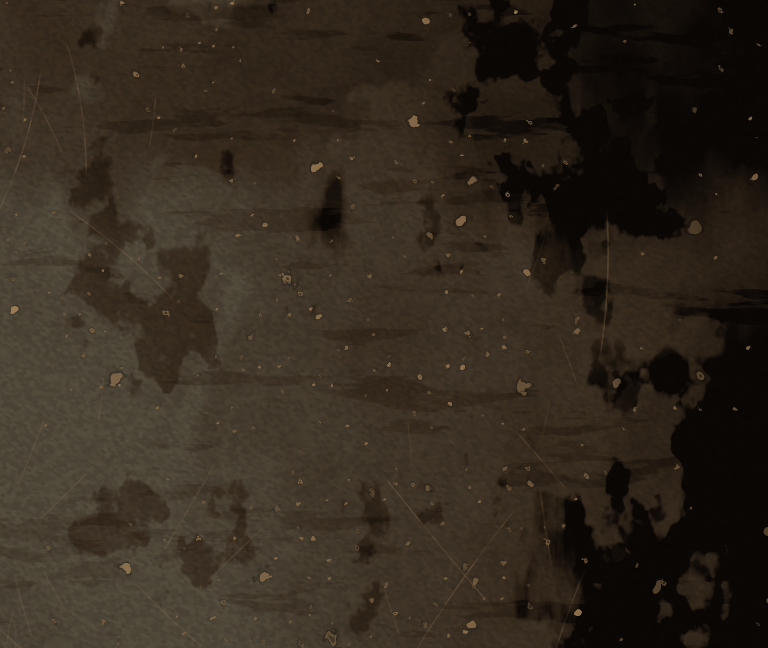
Reproduce this texture procedurally as a Shadertoy shader.

```glsl
// A worn, stained sheet: olive grey at left, umber along the top, black rot at right.
// A single tone field, built from soft cellular noise, picks colours from a five step
// ramp; cellular flecks, bent scratches and a fine grain are laid over it.

#define BLACK vec3(0.040, 0.025, 0.016)
#define UMBER vec3(0.145, 0.108, 0.070)
#define BROWN vec3(0.207, 0.160, 0.112)
#define OLIVE vec3(0.250, 0.212, 0.160)
#define GREY vec3(0.305, 0.277, 0.220)
#define TAN vec3(0.640, 0.510, 0.350)
#define FLECK_DENSITY 0.32
#define SCRATCH_COUNT 30
#define GRAIN 0.045

vec2 hash2(vec2 p) {
    vec3 q = fract(p.xyx * vec3(0.1031, 0.1030, 0.0973));
    q += dot(q, q.yzx + 33.33);
    return fract((q.xx + q.yz) * q.zy);
}

// Soft cellular noise: random values blended by distance to jittered points
float cellNoise(vec2 p) {
    vec2 cell = floor(p);
    float sum = 0.0, total = 0.0;
    for (int y = -1; y <= 1; y++)
    for (int x = -1; x <= 1; x++) {
        vec2 id = cell + vec2(x, y);
        vec2 away = id + 0.15 + 0.7 * hash2(id) - p;
        float weight = exp(-6.0 * dot(away, away));
        sum += weight * hash2(id + 157.0).x;
        total += weight;
    }
    return sum / total;
}

float layered(vec2 p) {
    float sum = 0.0, gain = 0.5;
    for (int i = 0; i < 5; i++) {
        sum += gain * (cellNoise(p) - 0.5);
        p = mat2(1.7, 1.1, -1.1, 1.7) * p + 11.3;
        gain *= 0.55;
    }
    return 0.5 + 1.5 * sum;
}

// Ragged paint chips: x is coverage, y is the dark rim
vec2 flecks(vec2 p, float scale, float radius, float density, float px) {
    vec2 cell = floor(p * scale), result = vec2(0.0);
    float wobble = 0.5 + cellNoise(p * 1.1 / radius);
    for (int y = -1; y <= 1; y++)
    for (int x = -1; x <= 1; x++) {
        vec2 id = cell + vec2(x, y);
        vec2 place = hash2(id + scale), kind = hash2(id + 71.0);
        if (kind.y > density) continue;
        float r = radius * (0.35 + 0.65 * kind.x * kind.x);
        vec2 q = p - (id + 0.15 + 0.7 * place) / scale;
        float d = length(vec2(q.x + (place.x - 0.5) * q.y, q.y * (0.7 + 0.6 * place.y))) * wobble;
        float cover = 1.0 - smoothstep(r - 0.5 * px, r + px, d);
        if (place.x > 0.7) cover *= 0.3 + 0.7 * smoothstep(0.2 * r, 0.7 * r, d);
        result = max(result, vec2(cover * (0.45 + 0.55 * place.y), 1.0 - smoothstep(r, 1.9 * r, d)));
    }
    return result;
}

float scratches(vec2 p, float px) {
    float sum = 0.0;
    for (int i = 0; i < SCRATCH_COUNT; i++) {
        vec2 place = hash2(vec2(i, 5)), kind = hash2(vec2(i, 19));
        vec2 q = p - vec2(0.95 * pow(place.x, 1.5), 0.85 * place.y * place.y);
        float angle = 1.57 + 1.9 * (kind.x - 0.5);
        vec2 dir = vec2(cos(angle), sin(angle));
        float along = dot(q, dir), reach = 0.03 + 0.14 * kind.y * kind.y;
        float across = dot(q, vec2(-dir.y, dir.x)) - 1.5 * (place.y - 0.5) * along * along;
        float line = 1.0 - smoothstep(0.0004, 0.0004 + px, abs(across));
        sum += line * (1.0 - smoothstep(0.7 * reach, reach, abs(along))) * (0.25 + 0.75 * kind.y);
    }
    return min(sum, 1.0);
}

float toneField(vec2 p) {
    float broad = layered(p * 2.5 + 3.0);
    float ragged = layered(p * vec2(9.0, 7.0));
    float drips = layered(p * vec2(13.0, 4.0) + 20.0);
    vec2 w = p + 0.09 * (vec2(ragged, drips) - 0.5);

    // Broad fall of light, then the umber band and the rotten side
    float tone = 3.95 - 2.0 * w.x + 1.0 * (broad - 0.5) + 0.8 * (ragged - 0.5);
    float top = smoothstep(0.66, 0.82, w.y + 0.25 * (broad - 0.5));
    float peel = smoothstep(0.53, 0.62, layered(p * 4.0 + 9.0));
    tone += top * (1.1 * peel * (1.0 - smoothstep(0.5, 0.85, p.x)) - 1.35);
    float side = smoothstep(0.85, 0.98, w.x + 0.25 * (drips - 0.5));
    float low = 1.0 - smoothstep(0.38, 0.6, w.y);
    tone -= side * mix(0.5, 2.3, low);

    // Bare islands inside the rot
    vec2 island = p - vec2(1.06, 0.34);
    float bare = layered(p * vec2(6.0, 4.5) + 41.0) + 0.2 * exp(-120.0 * dot(island, island));
    tone += 2.3 * side * low * smoothstep(0.6, 0.7, bare);

    // Dark smudge, small stains and level creases
    float smudge = length((w - vec2(0.51, 0.66)) / vec2(0.042, 0.062));
    tone -= 2.2 * (1.0 - smoothstep(0.5, 1.25, smudge));
    tone -= 1.5 * smoothstep(0.67, 0.8, layered(p * vec2(10.0, 8.0) + 60.0));
    tone -= 0.7 * smoothstep(0.68, 0.82, layered(p * vec2(5.0, 28.0) + 77.0));

    // Pale rubbed streak and a faint upright seam
    vec2 q = p - vec2(0.27, 0.3), axis = vec2(0.1, 0.26);
    float rub = length(q - axis * clamp(dot(q, axis) / dot(axis, axis), 0.0, 1.0));
    tone += 0.45 * exp(-4000.0 * rub * rub) * drips * 2.0;
    return tone + 0.25 * smoothstep(0.18, 0.19, p.x) * (1.0 - smoothstep(0.19, 0.5, p.x)) * (1.0 - top);
}

void mainImage(out vec4 fragColor, in vec2 fragCoord) {
    vec2 p = fragCoord / iResolution.y;
    float px = 1.0 / iResolution.y;
    float tone = toneField(p);
    vec3 color = mix(BLACK, UMBER, clamp(tone, 0.0, 1.0));
    color = mix(color, BROWN, clamp(tone - 1.0, 0.0, 1.0));
    color = mix(color, OLIVE, clamp(tone - 2.0, 0.0, 1.0));
    color = mix(color, GREY, clamp(tone - 3.0, 0.0, 1.0));

    // Paper grain, finer and slightly slanted
    float grain = cellNoise(mat2(0.9, 0.4, -0.4, 0.9) * p * vec2(150.0, 230.0)) - 0.5;
    color *= 1.0 + GRAIN * 4.0 * grain;

    // Scratches and flecks
    float wear = smoothstep(0.35, 0.6, cellNoise(p * 5.0 + 8.0)) * (1.0 - smoothstep(0.75, 0.95, p.x));
    color = mix(color, TAN, 0.24 * scratches(p, px) * (0.4 + cellNoise(p * 60.0)));
    vec2 chips = flecks(p, 13.0, 0.0085, FLECK_DENSITY * (0.3 + 0.7 * wear), px);
    vec2 specks = flecks(p, 34.0, 0.0036, FLECK_DENSITY * (0.2 + 0.8 * wear), px);
    vec2 edge = flecks(p, 8.0, 0.016, 0.4 * smoothstep(1.0, 1.1, p.x), px);
    color *= 1.0 - 0.3 * max(chips.y, max(specks.y, edge.y));
    color = mix(color, TAN, max(0.95 * chips.x, max(0.75 * specks.x, 0.7 * edge.x)));
    fragColor = vec4(color, 1.0);
}
```
